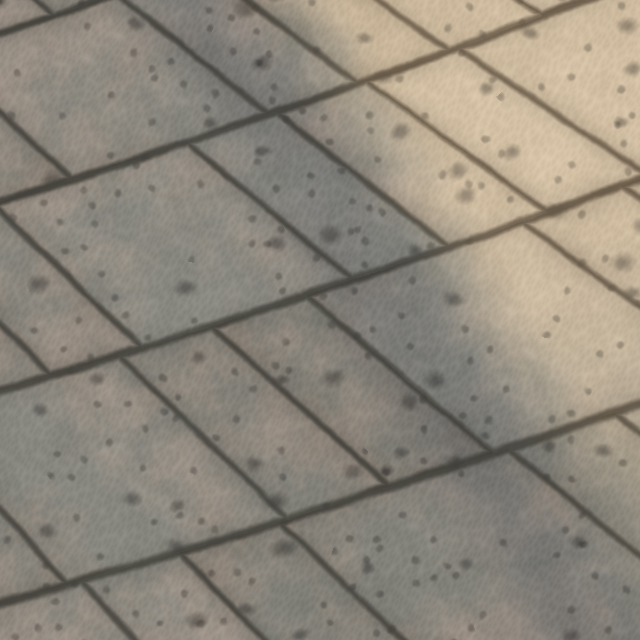
A WebGL 2 fragment shader for this texture:

```glsl
#version 300 es
precision highp float;
// Weathered stone paving seen at a slant: courses of one wide and several narrow slabs.
// A projective map gives course and slab coordinates; layered sines bend the joints and
// cloud the stone, while cellular noise adds grain and pits under a band of warm light.

uniform vec2 u_resolution;
out vec4 outColor;

// Layout, in slab coordinates
const float WIDE = 0.40;
const float NARROW = 0.18;
const float COURSE_START[5] = float[5](0.06, -0.203, -0.368, -0.056, -0.432);
const float COURSE_NARROWS[5] = float[5](2.0, 3.0, 3.0, 2.0, 2.0);

// Joints, in canvas units
const float COURSE_JOINT = 0.0062;
const float CROSS_JOINT = 0.0048;
const float JOINT_SOFTNESS = 0.0045;
const float WOBBLE = 0.0022;

// Colours
const vec3 COOL_STONE = vec3(0.525, 0.522, 0.492);
const vec3 ROSY_STONE = vec3(0.615, 0.570, 0.525);
const vec3 LIT_STONE = vec3(0.825, 0.750, 0.640);
const vec3 SHADE_STONE = vec3(0.440, 0.442, 0.438);
const vec3 JOINT_DARK = vec3(0.255, 0.250, 0.225);
const vec3 JOINT_LIT = vec3(0.400, 0.345, 0.275);

float hash(vec2 p) {
    vec3 q = fract(vec3(p.xyx) * 0.1031);
    q += dot(q, q.yzx + 33.33);
    return fract((q.x + q.y) * q.z);
}

vec2 hash2(vec2 p) {
    return vec2(hash(p), hash(p + 57.3));
}

// Sum of rotated, warped sines, about -1 to 1
float layeredSines(vec2 p) {
    float sum = 0.0, amplitude = 0.5;
    for (int i = 0; i < 5; i++) {
        sum += amplitude * sin(p.x + 1.7 * sin(p.y + float(i))) * cos(0.8 * p.y - 0.6 * p.x);
        p = mat2(1.2, 1.5, -1.5, 1.2) * p + 2.3;
        amplitude *= 0.62;
    }
    return sum;
}

// Distance to the nearest scattered point, and a random value of that point
vec2 cellular(vec2 p) {
    vec2 home = floor(p), nearest = vec2(9.0, 0.0);
    for (int j = -1; j <= 1; j++)
    for (int i = -1; i <= 1; i++) {
        vec2 cell = home + vec2(i, j);
        float d = length(cell + hash2(cell) - p);
        if (d < nearest.x) nearest = vec2(d, hash(cell + 19.7));
    }
    return nearest;
}

// Slanted ground: x runs along a course, y counts courses, z is the perspective divisor
vec3 groundPlane(vec2 p) {
    float divisor = 1.0 + 0.133 * p.x + 0.214 * p.y;
    return vec3((p.x - 1.2 * p.y) / divisor,
                (1.464 * p.x + 4.045 * p.y - 0.2104) / divisor, divisor);
}

// Canvas distances to course joint (x) and cross joint (y), then the slab id (zw)
vec4 paving(vec2 p) {
    vec3 ground = groundPlane(p);
    float course = floor(ground.y);
    int index = clamp(int(course) + 1, 0, 4);
    float period = WIDE + NARROW * COURSE_NARROWS[index];
    float along = ground.x - COURSE_START[index];
    float group = floor(along / period);
    float local = along - group * period;
    float slot = max(0.0, 1.0 + floor((local - WIDE) / NARROW));
    float slabStart = slot < 0.5 ? 0.0 : WIDE + (slot - 1.0) * NARROW;
    float slabWidth = slot < 0.5 ? WIDE : NARROW;
    float cross = min(local - slabStart, slabStart + slabWidth - local);
    float across = min(ground.y - course, course + 1.0 - ground.y);
    return vec4(across * ground.z / 4.1, cross * ground.z / 1.55, group * 7.0 + slot, course);
}

void main() {
    vec2 uv = gl_FragCoord.xy / u_resolution;
    vec2 p = vec2(uv.x, 1.0 - uv.y);   // y runs down toward the viewer

    // Uneven joints with ragged edges
    vec2 bend = vec2(layeredSines(p * 24.0), layeredSines(p * 27.0 + 8.0));
    vec2 bowed = p + WOBBLE * bend - vec2(0.0, 0.036 * p.x * (1.0 - p.x));
    vec4 slab = paving(bowed);
    float cloud = layeredSines(p * 9.0 + slab.zw * 1.3);
    float mottle = layeredSines(p * 31.0 + 4.0);

    // Warm light at upper right, edged by a cool diagonal shade
    float slant = p.x - 0.62 * p.y - 0.42 + 0.035 * cloud;
    float light = smoothstep(-0.06, 0.13, slant) * (1.0 - 0.7 * smoothstep(0.25, 1.0, p.y));
    float shade = exp(-pow((slant + 0.12) / 0.085, 2.0));
    vec3 color = mix(COOL_STONE, ROSY_STONE, smoothstep(-0.6, 0.8, cloud + 0.3 * mottle));
    color = mix(color, SHADE_STONE, 0.65 * shade);
    color = mix(color, LIT_STONE, light);

    // Slab tint, mottling and slanted grain
    color += 0.045 * (hash(slab.zw + 11.0) - 0.5) + 0.022 * mottle;
    vec2 grainAxis = vec2(p.x + 0.55 * p.y, p.y - 0.55 * p.x);
    color += 0.055 * (cellular(grainAxis * vec2(130.0, 62.0)).x - 0.5);

    // Scattered soft pits and stains
    vec2 pit = cellular(p * vec2(9.0, 11.0) + 0.06 * bend);
    color *= 1.0 - 0.28 * step(0.45, pit.y) * smoothstep(0.06 + 0.16 * pit.y, 0.02, pit.x);
    vec2 fleck = cellular(p * 27.0 + 0.12 * bend);
    color *= 1.0 - 0.22 * step(0.72, fleck.y) * smoothstep(0.24, 0.06, fleck.x);

    // Grime by the edges, then the joints themselves
    float edge = min(slab.x, slab.y);
    color *= 1.0 - (0.13 + 0.09 * cloud) * exp(-edge / 0.017);
    vec2 halfWidth = vec2(COURSE_JOINT, CROSS_JOINT) * (1.0 + 0.25 * mottle);
    vec2 gap = 1.0 - smoothstep(halfWidth - JOINT_SOFTNESS, halfWidth + JOINT_SOFTNESS, slab.xy);
    float joint = max(gap.x, 0.92 * gap.y) * (0.86 + 0.14 * cloud);
    color = mix(color, mix(JOINT_DARK, JOINT_LIT, light), clamp(joint, 0.0, 1.0));

    outColor = vec4(clamp(color, 0.0, 1.0), 1.0);
}
```
